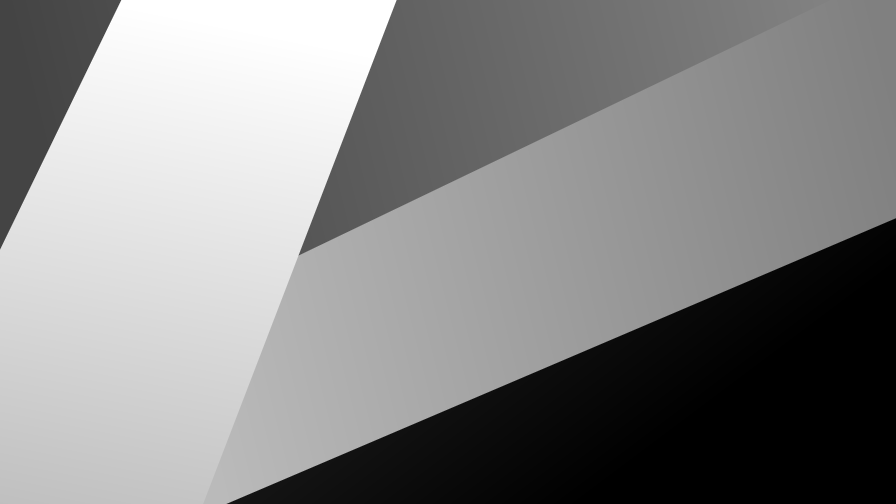
Give the GLSL for this background, as a Shadertoy shader.

```glsl
// Overlapping diagonal paper bands in greyscale, each with its own soft linear gradient.

// Signed distance to the line a-b: positive to the left when walking from a to b.
float lineSide(vec2 p, vec2 a, vec2 b) {
    vec2 along = normalize(b - a);
    return dot(p - a, vec2(-along.y, along.x));
}

// Antialiased coverage of the positive side of a distance.
float coverage(float dist, float pixel) {
    return clamp(dist / pixel + 0.5, 0.0, 1.0);
}

// Linear ramp along an axis, from one shade at start to another at end.
float ramp(vec2 p, vec2 axis, float start, float end, float shadeA, float shadeB) {
    float t = clamp((dot(p, axis) - start) / (end - start), 0.0, 1.0);
    return mix(shadeA, shadeB, t);
}

void mainImage(out vec4 fragColor, in vec2 fragCoord) {
    // Canvas units: x spans 0 to 16/9, y spans 0 to 1.
    const float aspect = 16.0 / 9.0;
    vec2 p = fragCoord / iResolution.xy * vec2(aspect, 1.0);
    float pixel = 1.0 / iResolution.y;

    // Gradient of each sheet
    vec2 sweep = vec2(1.0, 0.25);
    float backdrop = ramp(p, sweep, 0.25, 1.87, 0.265, 0.505);
    float greyBand = ramp(p, sweep, 0.44, 1.99, 0.73, 0.50);
    float darkCorner = ramp(p, vec2(0.6, -0.8), 0.27, 0.69, 0.08, 0.0);
    float whiteBand = ramp(p, vec2(0.2, 1.0), 0.0, 1.04, 0.75, 1.0);

    // Edges of the sheets
    float greyTop = lineSide(p, vec2(1.648, 1.0), vec2(0.5926, 0.4931));
    float cornerTop = lineSide(p, vec2(aspect, 0.567), vec2(0.449, 0.0));
    float whiteLeft = lineSide(p, vec2(0.2407, 1.0), vec2(0.0, 0.5046));
    float whiteRight = lineSide(p, vec2(0.403, 0.0), vec2(0.787, 1.0));

    // Stack from back to front
    float shade = mix(backdrop, greyBand, coverage(greyTop, pixel));
    shade = mix(shade, darkCorner, coverage(cornerTop, pixel));
    shade = mix(shade, whiteBand, coverage(min(whiteLeft, whiteRight), pixel));

    fragColor = vec4(vec3(shade), 1.0);
}
```
